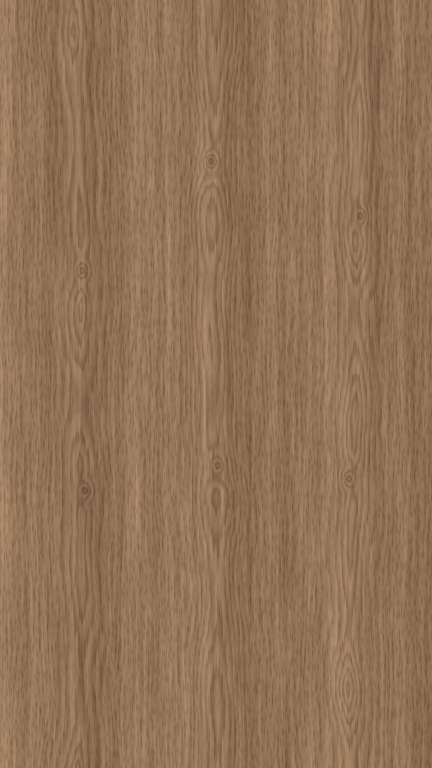
Give the GLSL for this texture, as a Shadertoy shader.

```glsl
#define HEART_FIRST 0.18
#define HEART_GAP 0.32
#define RING_DENSITY 82.0
#define RING_CONTRAST 0.52
#define FIBRE_CONTRAST 0.55
#define PORE_CONTRAST 0.34
#define BAND_CONTRAST 0.13
#define KNOT_SIZE vec2(0.020, 0.026)
#define DARK_WOOD vec3(0.505, 0.387, 0.286)
#define LIGHT_WOOD vec3(0.660, 0.530, 0.410)

vec2 hash2(vec2 p) {
    vec3 q = fract(p.xyx * vec3(0.1031, 0.1030, 0.0973));
    q += dot(q, q.yzx + 33.33);
    return fract((q.xx + q.yz) * q.zy);
}

// Distance to the nearest jittered cell point
float cellular(vec2 p) {
    vec2 cell = floor(p), local = fract(p);
    float nearest = 2.0;
    for (int y = -1; y <= 1; y++)
    for (int x = -1; x <= 1; x++) {
        vec2 offset = vec2(x, y);
        vec2 point = offset + hash2(cell + offset + 57.0);
        nearest = min(nearest, length(point - local));
    }
    return nearest;
}

// Wandering centre line of a growth heart
float heartLine(float index, float y) {
    return HEART_FIRST + HEART_GAP * index
         + 0.010 * sin(2.3 * y + 2.1 * index)
         + 0.004 * sin(6.1 * y + 4.7 * index);
}

// Broad vertical tone bands
float toneBands(vec2 p) {
    float x = p.x + 0.008 * sin(1.9 * p.y + 5.0 * p.x);
    return sin(17.0 * x + 0.5 * p.y + 0.8)
         + 0.7 * sin(41.0 * x - 0.6 * p.y + 2.0)
         + 0.6 * sin(83.0 * x + 0.9 * sin(1.3 * p.y))
         + 0.5 * sin(151.0 * x + sin(2.1 * p.y + 9.0 * x));
}

// Soft early wood rising to a dark late-wood edge
float ringProfile(float rings) {
    float phase = fract(rings);
    return smoothstep(0.2, 0.75, phase) * (1.0 - smoothstep(0.75, 1.0, phase));
}

void mainImage(out vec4 fragColor, in vec2 fragCoord) {
    vec2 p = fragCoord / iResolution.x;

    // Fibres and pores
    float coarseFibre = cellular(p * vec2(95.0, 3.5));
    float fineFibre = cellular(p * vec2(190.0, 14.0) + 31.0);
    float pore = 1.0 - smoothstep(0.12, 0.42, cellular(p * vec2(150.0, 32.0) + 73.0));

    // Pointed rings around the closest heart
    float index = clamp(round((p.x - HEART_FIRST) / HEART_GAP), 0.0, 2.0);
    float seed = 2.6 * index;
    float away = abs(p.x - heartLine(index, p.y));
    float depth = abs(0.026 * sin(5.6 * p.y + seed) + 0.009 * sin(12.7 * p.y + 2.0 * seed));
    float radius = pow(pow(away, 1.5) + pow(depth, 1.5), 1.0 / 1.5);
    float rings = RING_DENSITY * radius + 0.5 * sin(70.0 * radius + seed)
                + 0.25 * sin(23.0 * p.y + 40.0 * p.x) + 0.35 * (fineFibre - 0.5);

    // Knots bend the rings
    float knotShade = 0.0;
    for (int i = 0; i < 2; i++) {
        vec2 random = hash2(vec2(index + 3.0, float(i) + 11.0));
        float y = 0.25 + 0.8 * float(i) + 0.5 * random.x;
        vec2 centre = vec2(heartLine(index, y) + 0.03 * (random.y - 0.5), y);
        float span = length((p - centre) / KNOT_SIZE);
        rings = mix(rings, 2.6 * span, exp(-0.6 * span * span));
        knotShade += 0.45 * exp(-7.0 * span * span) + 0.12 * exp(-0.7 * span * span);
    }

    // Rings are bold at the heart and faint in the straight grain
    float heartZone = exp(-pow(away / 0.055, 2.0));
    float flank = exp(-pow((away - 0.04) / 0.025, 2.0));
    float ringStrength = RING_CONTRAST * mix(0.45, 1.0, heartZone);

    // Combined tone
    float tone = 0.56 + BAND_CONTRAST * toneBands(p);
    tone += FIBRE_CONTRAST * (coarseFibre - 0.47);
    tone += 0.7 * FIBRE_CONTRAST * (fineFibre - 0.47);
    tone -= ringStrength * (ringProfile(rings) - 0.35);
    tone -= PORE_CONTRAST * pore * (1.0 - 0.5 * heartZone);
    tone += 0.10 * heartZone - 0.16 * flank - knotShade;

    fragColor = vec4(mix(DARK_WOOD, LIGHT_WOOD, clamp(tone, -0.5, 1.25)), 1.0);
}
```
